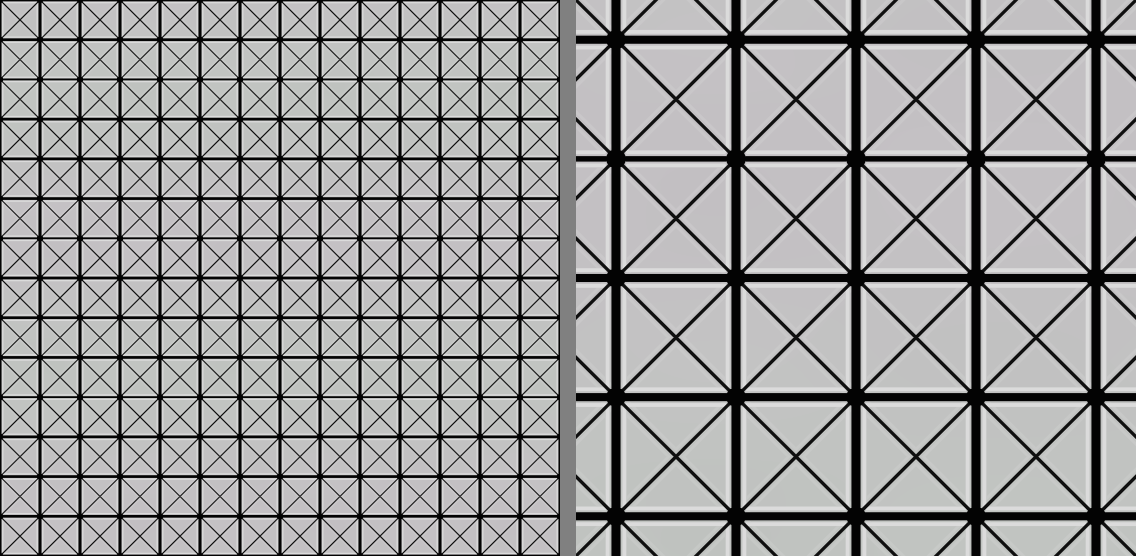
Left: the whole. Right: its middle third, enlarged.
This pattern is drawn by a Shadertoy shader. Its source:

```glsl
// Grey square lattice with black bars, round nodes and thin crossed diagonals.

// Antialiased coverage of a signed distance, with px the size of one pixel.
float coverage(float dist, float px) {
    return clamp(0.5 - dist / px, 0.0, 1.0);
}

void mainImage(out vec4 fragColor, in vec2 fragCoord) {
    const float CELLS = 14.0;
    const float TAU = 6.2831853;
    vec2 uv = fragCoord / iResolution.xy;
    vec2 p = uv * CELLS;
    vec2 q = p - round(p);          // offset from the nearest node
    vec2 a = abs(q);
    float px = CELLS / min(iResolution.x, iResolution.y);

    // Every fourth horizontal bar is slimmer; the border bar stays full.
    float row = mod(round(p.y), CELLS);
    float slim = row > 0.5 && mod(row, 4.0) < 0.5 ? 1.0 : 0.0;

    // Distances to the bars, nodes and diagonals
    float bars = min(a.x - 0.038, a.y - mix(0.034, 0.023, slim));
    float grid = min(bars, length(q) - 0.082);
    float diagonal = abs(a.x - a.y) * 0.7071 - 0.014;

    // Grey panels with a faint wrapping tint down the sheet
    vec3 color = vec3(0.76);
    color += 0.006 * vec3(1.0, -1.0, 1.0) * sin(TAU * (2.0 * uv.y + 0.1));
    color += 0.004 * sin(TAU * 3.0 * uv.x) * sin(TAU * 5.0 * uv.y);

    // Pale rims beside the bars and, more faintly, the diagonals
    float rim = coverage(abs(grid - 0.032) - 0.016, px);
    float faintRim = coverage(abs(diagonal - 0.03) - 0.012, px);
    color = mix(color, vec3(0.86), max(rim, 0.25 * faintRim));

    // Black linework
    color = mix(color, vec3(0.06), coverage(diagonal, px));
    color = mix(color, vec3(0.01), coverage(grid, px));
    fragColor = vec4(color, 1.0);
}
```
